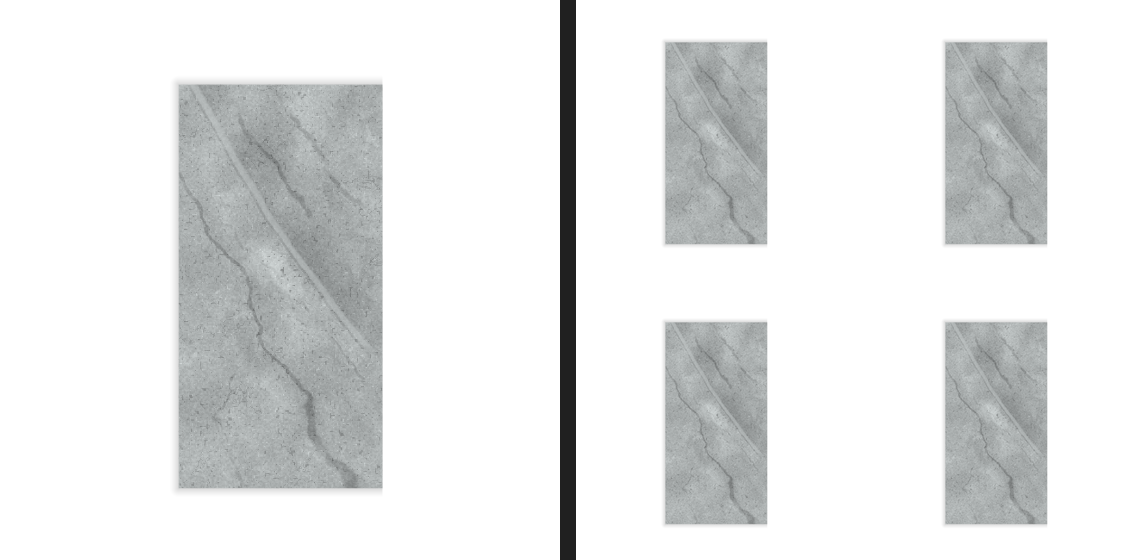
Left: one tile. Right: repeated 2 by 2.
Reproduce this texture procedurally as a WebGL 2 fragment shader.

```glsl
#version 300 es
precision highp float;
// Upright slab of grey veined stone with a soft shadow on a white ground.
uniform vec2 u_resolution;
out vec4 outColor;

const vec2 SLAB_LOW = vec2(0.319, 0.128);
const vec2 SLAB_HIGH = vec2(0.683, 0.849);
const vec3 STONE_TINT = vec3(0.973, 1.0, 1.0);

// Integer hash of a lattice cell, 0 to 1
float hash(ivec2 cell) {
  uint h = uint(cell.x) * 1597u + uint(cell.y) * 51749u + 977u;
  h = (h ^ (h >> 15)) * 739391u;
  h = (h ^ (h >> 13)) * 668265u;
  h ^= h >> 16;
  return float(h & 65535u) / 65535.0;
}

// Value noise that wraps after a whole number of cells
float noise(vec2 q, float period) {
  vec2 cell = floor(q), f = fract(q);
  f = f * f * (3.0 - 2.0 * f);
  ivec2 lo = ivec2(mod(cell, period)), hi = ivec2(mod(cell + 1.0, period));
  float bottom = mix(hash(lo), hash(ivec2(hi.x, lo.y)), f.x);
  float top = mix(hash(ivec2(lo.x, hi.y)), hash(hi), f.x);
  return mix(bottom, top, f.y);
}

float fbm(vec2 p, float freq) {
  float sum = 0.0, amp = 0.5;
  for (int i = 0; i < 5; i++) {
    sum += amp * noise(p * freq, freq);
    freq *= 2.0;
    amp *= 0.55;
  }
  return sum / 1.055;
}

// x runs 0 to 1 from a to b, y is the signed distance to the line
vec2 lineFrame(vec2 p, vec2 a, vec2 b) {
  vec2 span = b - a, r = p - a;
  return vec2(dot(r, span) / dot(span, span),
              dot(r, vec2(-span.y, span.x)) / length(span));
}

float stroke(float d, float halfWidth) {
  return 1.0 - smoothstep(halfWidth * 0.4, halfWidth * 1.4, abs(d));
}

float within(float t, float fade) {
  return smoothstep(-fade, fade, t) * (1.0 - smoothstep(1.0 - fade, 1.0 + fade, t));
}

// Thin wandering crack of uneven strength
float crack(vec2 p, vec2 a, vec2 b, float halfWidth, float patchy) {
  vec2 f = lineFrame(p, a, b);
  return stroke(f.y, halfWidth) * within(f.x, 0.03) * patchy;
}

// Brightness of the stone
float stoneTone(vec2 p) {
  float cloud = fbm(p, 11.0);
  vec2 bend = vec2(fbm(p + 0.37, 14.0), fbm(p + 0.71, 14.0)) - 0.5;
  vec2 w = p + 0.045 * bend;
  float streak = noise(vec2(36.0 * w.x + 24.0 * w.y, 12.0 * (w.x - w.y)), 12.0);
  float patchy = smoothstep(0.25, 0.6, fbm(p + 0.13, 24.0));

  // Clouds and diagonal streaks
  float tone = 0.69 + 0.17 * (cloud - 0.5) + 0.045 * (streak - 0.5);
  tone += 0.035 * smoothstep(0.56, 0.62, fbm(w + 0.53, 13.0));

  // Shade on the right of the pale band
  vec2 band = lineFrame(p + 0.009 * bend, vec2(0.344, 0.849), vec2(0.66, 0.376));
  float bandOffset = band.y + 0.056 * band.x * (1.0 - band.x);
  float rightSide = smoothstep(-0.003, 0.005, bandOffset);
  float shade = rightSide * exp(-max(bandOffset, 0.0) / 0.05);
  tone -= 0.075 * shade * within(band.x, 0.18) + 0.012 * rightSide;

  // Pale speckled lens
  vec2 lens = lineFrame(w, vec2(0.463, 0.563), vec2(0.541, 0.463));
  float lensMask = 1.0 - smoothstep(0.75, 1.05, length(vec2(2.0 * lens.x - 1.0, lens.y / 0.023)));
  tone += 0.065 * lensMask;

  // Main dark vein, widening downward
  vec2 vein = lineFrame(w, vec2(0.32, 0.673), vec2(0.603, 0.128));
  float sway = (0.011 + 0.012 * cos(18.5 * (vein.x - 0.34))) * smoothstep(0.0, 0.15, vein.x);
  float veinOffset = vein.y - sway;
  float lower = smoothstep(0.6, 0.95, vein.x);
  float veinEnds = smoothstep(-0.03, 0.0, vein.x);
  tone -= 0.125 * stroke(veinOffset, mix(0.0036, 0.012, lower)) * veinEnds * mix(0.55, 1.0, patchy);
  tone -= 0.05 * exp(-abs(veinOffset - 0.01) / 0.012) * veinEnds * mix(0.35, 1.0, lower);

  // Side cracks and fine random fissures
  float cracks = crack(w, vec2(0.474, 0.849), vec2(0.647, 0.622), 0.0045, patchy);
  cracks += crack(w, vec2(0.417, 0.795), vec2(0.558, 0.615), 0.005, patchy);
  cracks += 0.8 * crack(w, vec2(0.385, 0.61), vec2(0.564, 0.436), 0.0035, patchy);
  cracks += 0.7 * crack(w, vec2(0.564, 0.436), vec2(0.645, 0.32), 0.003, patchy);
  cracks += crack(w, vec2(0.417, 0.333), vec2(0.378, 0.25), 0.0025, patchy);
  cracks += crack(w, vec2(0.378, 0.25), vec2(0.442, 0.141), 0.0028, patchy);
  float fissure = stroke(fbm(w + 0.29, 17.0) - 0.5, 0.008) * smoothstep(0.5, 0.62, fbm(p + 0.83, 16.0));
  tone -= 0.1 * min(cracks, 1.0) + 0.07 * fissure;

  // Grain, dark pits and bright flecks
  float grain = noise(p * 300.0, 300.0) + noise(p * 470.0, 470.0) - 1.0;
  float pit = smoothstep(0.8, 0.97, noise(p * 250.0 + 0.5, 250.0));
  float fleck = smoothstep(0.82, 1.0, noise(p * 270.0 + 91.3, 270.0));
  tone += 0.06 * grain - (0.11 + 0.07 * lensMask) * pit + 0.075 * fleck;

  // Smooth pale band with a dark left rim
  float bandEnds = within(band.x, 0.03);
  tone -= 0.055 * stroke(bandOffset + 0.008, 0.0025) * bandEnds;
  float bandTone = 0.715 + 0.05 * (streak - 0.5) + 0.025 * grain;
  return mix(tone, bandTone, 0.85 * bandEnds * stroke(bandOffset, mix(0.0065, 0.0045, band.x)));
}

void main() {
  vec2 p = gl_FragCoord.xy / u_resolution;
  vec2 px = 0.5 / u_resolution;

  // Shadow on the left, top and bottom, cut at the right edge
  float gap = length(max(max(SLAB_LOW - p, p - SLAB_HIGH), 0.0));
  float shadow = 0.15 * pow(max(1.0 - gap / 0.017, 0.0), 1.4);
  shadow *= 1.0 - smoothstep(SLAB_HIGH.x - px.x, SLAB_HIGH.x + px.x, p.x);
  vec3 color = vec3(1.0 - shadow);

  // Slab
  vec2 inside = smoothstep(SLAB_LOW - px, SLAB_LOW + px, p)
              * (1.0 - smoothstep(SLAB_HIGH - px, SLAB_HIGH + px, p));
  color = mix(color, clamp(stoneTone(p), 0.3, 0.92) * STONE_TINT, inside.x * inside.y);
  outColor = vec4(color, 1.0);
}
```
